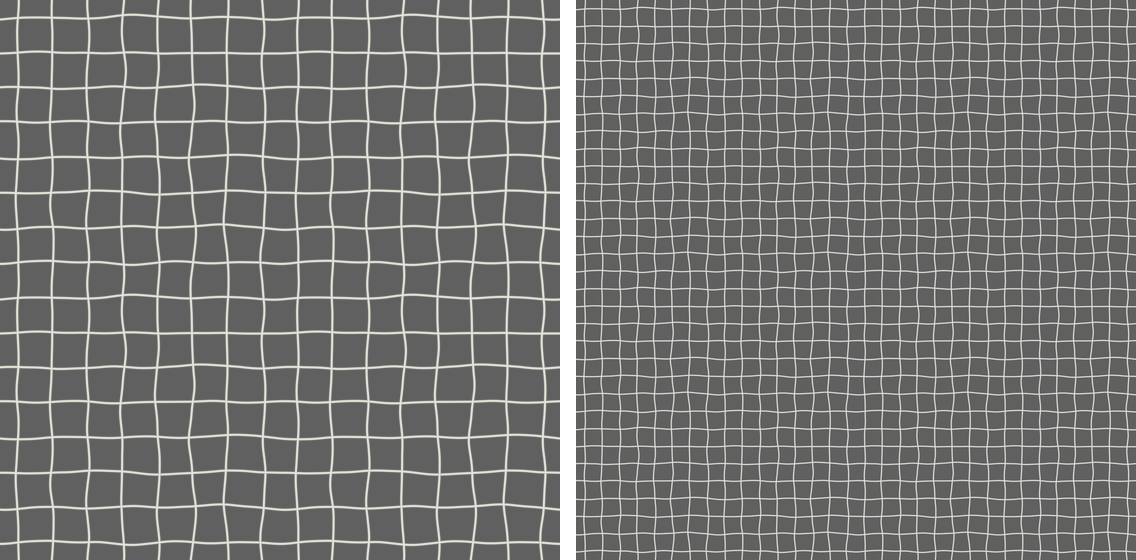
Left: one tile. Right: repeated 2 by 2.
This pattern is drawn by a Shadertoy shader. Its source:

```glsl
// Hand-drawn windowpane check: thin pale lines on flat grey.
// Each cell holds one vertical and one horizontal line, bent by periodic
// gradient noise; the wobble recurs every 8 lines, so the canvas tiles.

const float LINES = 16.0;        // lines across and down
const float PERIOD = 8.0;        // lines before the wobble recurs
const float HALF_WIDTH = 0.031;  // half line width, in cells
const vec3 GROUND = vec3(0.378, 0.378, 0.378);
const vec3 CHALK = vec3(0.895, 0.92, 0.87);

// Integer hash of a lattice point and a seed, from -1 to 1
float hashSigned(float n, float seed) {
    uint h = uint(n) * 374761393u + uint(seed) * 668265263u + 97u;
    h = (h ^ (h >> 13)) * 1274126177u;
    h = (h ^ (h >> 15)) * 2246822519u;
    h ^= h >> 16;
    return float(h & 65535u) / 32767.5 - 1.0;
}

// 1D gradient noise that wraps after a whole number of lattice steps
float gradientNoise(float x, float period, float seed) {
    float i = floor(x);
    float f = x - i;
    float a = hashSigned(mod(i, period), seed) * f;
    float b = hashSigned(mod(i + 1.0, period), seed) * (f - 1.0);
    return mix(a, b, f * f * f * (f * (f * 6.0 - 15.0) + 10.0));
}

// Sideways drift of one line at a position along it, in cells
float wobble(float along, float seed, float amount) {
    float phase = 2.0 * hashSigned(1.0, seed + 50.0);
    float slow = gradientNoise(along * 0.5 + phase, PERIOD * 0.5, seed);
    float fine = gradientNoise(along + phase, PERIOD, seed + 100.0);
    float shift = hashSigned(2.0, seed + 150.0);
    return amount * (slow + 0.22 * fine + 0.1 * shift);
}

// Coverage of the wavy line running through the middle of each cell
float wavyLine(float across, float along, float seed, float amount, float blur) {
    float index = mod(floor(across), PERIOD);
    float centre = 0.5 + wobble(along, seed + index, amount);
    float d = abs(fract(across) - centre);
    return 1.0 - smoothstep(HALF_WIDTH - blur, HALF_WIDTH + blur, d);
}

void mainImage(out vec4 fragColor, in vec2 fragCoord) {
    vec2 p = fragCoord / iResolution.xy * LINES;
    float blur = 0.9 * LINES / min(iResolution.x, iResolution.y);

    // Uprights sway a little more than the level lines
    float upright = wavyLine(p.x, p.y, 11.0, 0.27, blur);
    float level = wavyLine(p.y, p.x, 31.0, 0.19, blur);

    fragColor = vec4(mix(GROUND, CHALK, max(upright, level)), 1.0);
}
```
